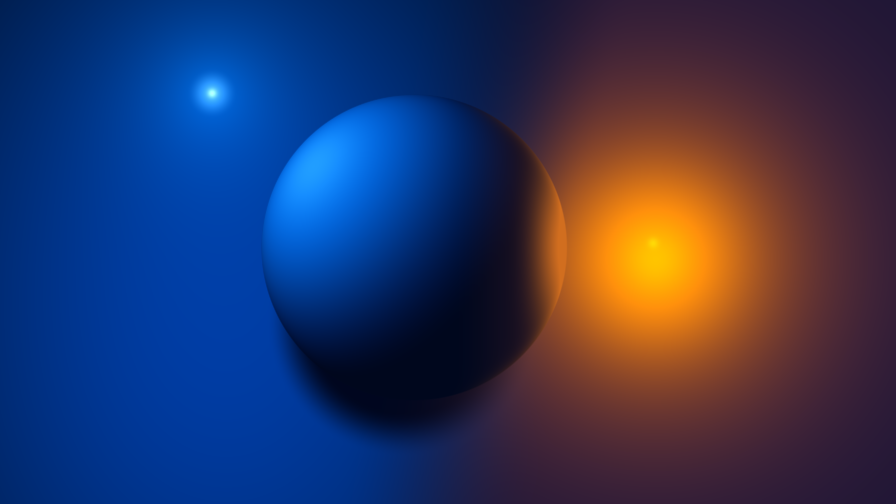
A Shadertoy shader for this background:

```glsl
const vec2 BLUE_LAMP = vec2(0.421, 0.815);
const vec2 WARM_LAMP = vec2(1.301, 0.486);
const vec2 WARM_SPARK = vec2(1.296, 0.518);
const vec2 BALL_CENTER = vec2(0.822, 0.509);
const float BALL_RADIUS = 0.303;
const vec2 SHADOW_CENTER = vec2(0.799, 0.363);
const float SHADOW_RADIUS = 0.23;
const vec2 WASH_CENTER = vec2(0.45, 0.35);
const vec3 LIGHT_DIR = vec3(-0.62, 0.50, 0.50);

const vec3 BLUE_WASH = vec3(0.0, 0.235, 0.64);
const vec3 BLUE_HALO = vec3(0.0, 0.25, 0.40);
const vec3 DUSK = vec3(0.10, 0.078, 0.205);
const vec3 SHADOW_TINT = vec3(0.0, 0.025, 0.12);
const vec3 WARM_CORE = vec3(0.55, 0.37, 0.0);
const vec3 WARM_GLOW = vec3(0.50, 0.22, 0.0);
const vec3 WARM_HAZE = vec3(0.14, 0.05, 0.035);
const vec3 BALL_DARK = vec3(0.0, 0.028, 0.115);
const vec3 BALL_WARM = vec3(0.10, 0.035, 0.015);
const vec3 RIM_COLOR = vec3(0.82, 0.43, 0.12);

// Gaussian falloff with the given radius
float bell(float d, float radius) {
    d /= radius;
    return exp(-d * d);
}

vec3 backdrop(vec2 p) {
    // Blue wash on the left, dusk on the right
    vec2 w = (p - WASH_CENTER) * vec2(1.0, 0.78);
    vec3 blue = BLUE_WASH * exp(-1.6 * dot(w, w));
    float side = smoothstep(0.74, 1.16, p.x - 0.15 * (p.y - 0.5));
    vec3 col = mix(blue, DUSK, side);

    // Blue lamp: halo, disc and spark
    float d = distance(p, BLUE_LAMP);
    col += BLUE_HALO * exp(-7.5 * d) * (1.0 - side);
    col += vec3(0.12, 0.15, 0.14) * (1.0 - smoothstep(0.015, 0.050, d));
    col += vec3(0.15, 0.15, 0.08) * bell(d, 0.022);
    col += vec3(0.45, 0.35, 0.10) * bell(d, 0.009);

    // Soft shadow beneath the ball
    float shadowGap = distance(p, SHADOW_CENTER) - SHADOW_RADIUS;
    col = mix(SHADOW_TINT, col, smoothstep(-0.05, 0.04, shadowGap));

    // Warm lamp: haze, glow, yellow core and spark
    float reach = smoothstep(0.82, 1.12, p.x + 0.3 * (0.5 - p.y));
    d = distance(p, WARM_LAMP);
    col.b *= 1.0 - bell(d, 0.24) * reach;
    col += WARM_CORE * bell(d, 0.16) * reach;
    col += WARM_GLOW * bell(d, 0.32) * reach;
    col += WARM_HAZE * bell(d, 0.52) * reach * (1.0 - bell(d, 0.12));
    col.g += 0.10 * bell(d, 0.06);
    col += vec3(0.0, 0.12, 0.02) * bell(distance(p, WARM_SPARK), 0.010);
    return col;
}

vec3 ballColor(vec2 q) {
    float r2 = min(dot(q, q), 1.0);
    vec3 normal = vec3(q, sqrt(1.0 - r2));

    // Cool light from the upper left
    float lit = max(dot(normal, normalize(LIGHT_DIR)), 0.0);
    vec3 col = BALL_DARK;
    col += vec3(0.0, 0.46 * lit * lit, 0.92 * pow(lit, 1.7));
    col += vec3(0.13, 0.13, 0.0) * pow(lit, 18.0);

    // Warm light on the right rim
    col += BALL_WARM * smoothstep(0.25, 0.8, q.x);
    float rim = smoothstep(0.54, 0.98, q.x);
    rim *= rim * bell(q.y, 0.6);
    rim += 0.25 * pow(r2, 15.0) * smoothstep(0.2, 0.9, q.x);
    return mix(col, RIM_COLOR, min(rim, 1.0));
}

void mainImage(out vec4 fragColor, in vec2 fragCoord) {
    vec2 p = fragCoord / iResolution.y;
    float pixel = 1.0 / iResolution.y;
    vec2 q = (p - BALL_CENTER) / BALL_RADIUS;
    float gap = (length(q) - 1.0) * BALL_RADIUS;
    float cover = 1.0 - smoothstep(-pixel, pixel, gap);
    vec3 col = mix(backdrop(p), ballColor(q), cover);
    fragColor = vec4(clamp(col, 0.0, 1.0), 1.0);
}
```
